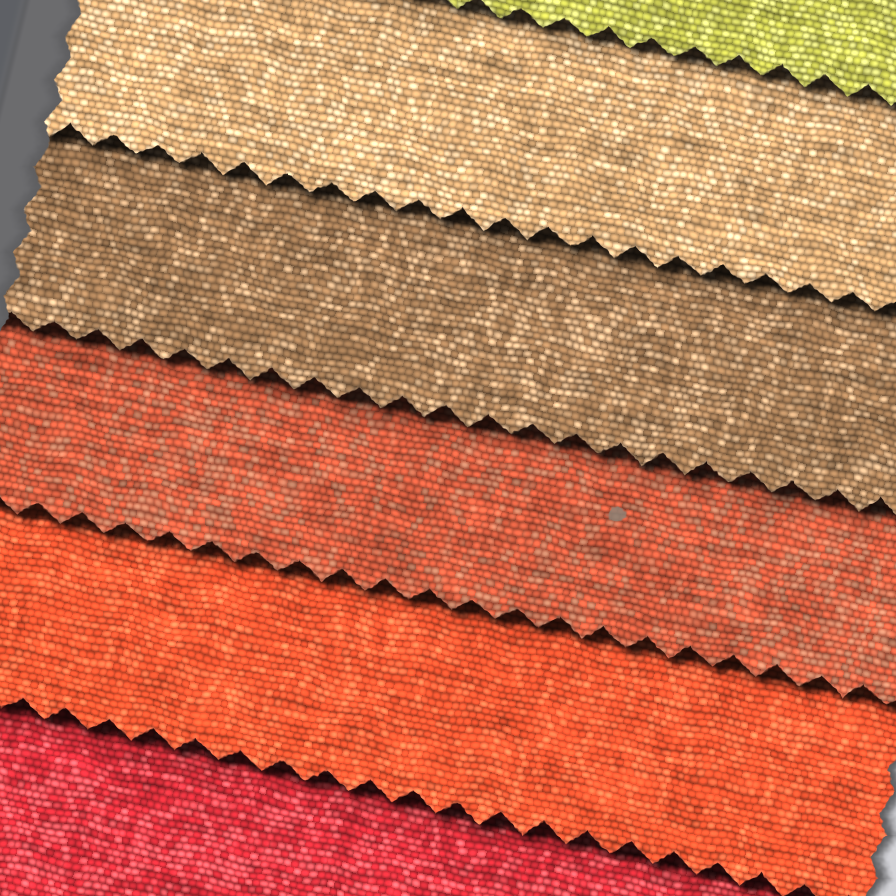
This texture is drawn by a Shadertoy shader. Its source:

```glsl
// Overlapping woven fabric swatches with pinked zigzag edges, fanned on a white table.

#define SWATCHES 6
#define TOOTH_PITCH 0.0485   // zigzag period along the cut
#define TOOTH_DEPTH 0.0175   // notch to tip
#define FRAY 0.0022          // roughness of the cut
#define SHADOW_DARK 0.20     // brightness left inside the notches
#define WEAVE_TILT 0.215     // angle of the thread rows, radians
#define THREADS vec2(112.0, 128.0)
#define WEAVE_RELIEF 0.42
#define STREAKS 0.26

// Cloth colour, accent yarn colour, and lower cut (height at x = 0, slope)
const vec3 CLOTH[SWATCHES] = vec3[](
    vec3(0.70, 0.70, 0.29), vec3(0.82, 0.64, 0.44), vec3(0.60, 0.45, 0.31),
    vec3(0.80, 0.35, 0.24), vec3(0.93, 0.33, 0.19), vec3(0.78, 0.17, 0.21));
const vec3 ACCENT[SWATCHES] = vec3[](
    vec3(0.86, 0.86, 0.52), vec3(0.95, 0.83, 0.67), vec3(0.82, 0.68, 0.53),
    vec3(0.66, 0.48, 0.38), vec3(0.99, 0.48, 0.31), vec3(0.93, 0.40, 0.42));
const vec2 CUT[SWATCHES - 1] = vec2[](
    vec2(1.112, 0.222), vec2(0.868, 0.213), vec2(0.647, 0.2175),
    vec2(0.440, 0.221), vec2(0.219, 0.240));

float hash(vec2 p) {
    vec3 q = fract(p.xyx * 0.1031);
    q += dot(q, q.yzx + 33.33);
    return fract((q.x + q.y) * q.z);
}

vec2 gradient(vec2 cell) {
    float a = 6.2832 * hash(cell);
    return vec2(cos(a), sin(a));
}

// Gradient noise, about -0.7 to 0.7
float noise(vec2 p) {
    vec2 i = floor(p), f = p - i, u = f * f * (3.0 - 2.0 * f);
    vec2 e = vec2(1.0, 0.0);
    float a = dot(gradient(i), f);
    float b = dot(gradient(i + e), f - e);
    float c = dot(gradient(i + e.yx), f - e.yx);
    float d = dot(gradient(i + 1.0), f - 1.0);
    return mix(mix(a, b, u.x), mix(c, d, u.x), u.y);
}

// Zigzag centred on zero, with each tooth cut slightly differently
float teeth(float t, float seed) {
    float k = t / TOOTH_PITCH + seed;
    float wave = abs(fract(k) - 0.5) * 2.0 - 0.5;
    return wave * TOOTH_DEPTH * (0.85 + 0.3 * hash(vec2(floor(k), seed + 7.0)));
}

// Plain weave: staggered bumps, mixed yarns and slubby streaks
vec3 weave(vec2 p, int id) {
    float seed = float(id) * 17.0, c = cos(WEAVE_TILT), s = sin(WEAVE_TILT);
    vec2 q = vec2(c * p.x - s * p.y, s * p.x + c * p.y) + seed;
    vec2 uv = q * THREADS;
    uv += 0.7 * vec2(noise(q * 24.0), noise(q * 21.0 + 40.0));
    uv.x += 0.5 * mod(floor(uv.y), 2.0);
    vec2 cell = floor(uv), f = uv - cell - 0.5;
    float yarn = 1.0 - smoothstep(0.08, 0.68, length(f * vec2(0.85, 1.1)));
    float tone = hash(cell + 3.0);

    float along = noise(q * vec2(13.0, 105.0));
    float across = noise(q * vec2(105.0, 17.0) + 60.0);
    float mottle = noise(q * 5.0);
    float accent = smoothstep(0.35, 1.0, tone + 0.4 * across + 0.3 * mottle);
    vec3 col = mix(CLOTH[id], ACCENT[id], accent * (0.35 + 0.5 * yarn));
    float light = 0.82 + WEAVE_RELIEF * yarn + 0.16 * (hash(cell + 91.0) - 0.5);
    light += STREAKS * along + 0.5 * STREAKS * across + 0.08 * mottle;
    return col * light;
}

// White table with a grey seam in the upper left corner
vec3 tableTop(vec2 p) {
    float seam = p.x - 0.030 + 0.25 * (1.0 - p.y);
    vec3 col = mix(vec3(0.82, 0.84, 0.88), vec3(0.94, 0.94, 0.96), smoothstep(-0.012, 0.004, seam));
    return col - 0.08 * (1.0 - smoothstep(0.0, 0.006, abs(seam)));
}

void mainImage(out vec4 fragColor, in vec2 fragCoord) {
    vec2 p = fragCoord / iResolution.xy;
    float aa = 1.2 / iResolution.y;
    float fray = FRAY * (noise(p * 95.0) + noise(p * 210.0));

    // Stack the swatches from the lowest to the topmost
    vec3 col = weave(p, SWATCHES - 1);
    for (int i = SWATCHES - 2; i >= 0; i--) {
        float seed = 0.37 * float(i);
        float height = p.y - CUT[i].x + CUT[i].y * p.x + 0.003 * noise(vec2(p.x * 9.0, seed));
        float cut = height - teeth(p.x, seed) + fray;

        // Deep shade in the notches, with a faint wider falloff
        float shade = height + 0.5 * TOOTH_DEPTH - 0.35 * teeth(p.x - 0.008, seed) + fray;
        col *= 1.0 - 0.16 * smoothstep(-0.035, 0.0, shade);
        col *= mix(1.0, SHADOW_DARK, smoothstep(-0.008, 0.005, shade));

        // Pale frayed rim along the cut
        vec3 cloth = weave(p, i);
        float rim = (1.0 - smoothstep(0.0, 0.006, cut)) * (0.5 + 0.5 * noise(p * 150.0));
        cloth = mix(cloth, 0.5 * ACCENT[i] + 0.28, 0.45 * rim);
        col = mix(col, cloth, smoothstep(-aa, aa, cut));
    }

    // Lint speck
    vec2 lint = (p - vec2(0.688, 0.426)) * vec2(1.0, 1.35);
    float speck = 1.0 - smoothstep(0.008, 0.013, length(lint) + 2.0 * fray);
    col = mix(col, vec3(0.56, 0.51, 0.46), 0.85 * speck);

    // Pinked side edges and their shadow on the table
    float left = p.x - 0.0885 + 0.237 * (1.0 - p.y) + 0.7 * teeth(p.y, 0.2) + fray;
    float right = 0.969 + 0.2 * p.y - p.x + 0.7 * teeth(p.y, 0.6) + fray;
    vec3 ground = tableTop(p) * (1.0 - 0.55 * smoothstep(-0.022, 0.0, right));
    ground *= 1.0 - 0.12 * smoothstep(-0.02, 0.0, left);
    col = mix(ground, col, smoothstep(-aa, aa, min(left, right)));
    fragColor = vec4(clamp(col, 0.0, 1.0), 1.0);
}
```
